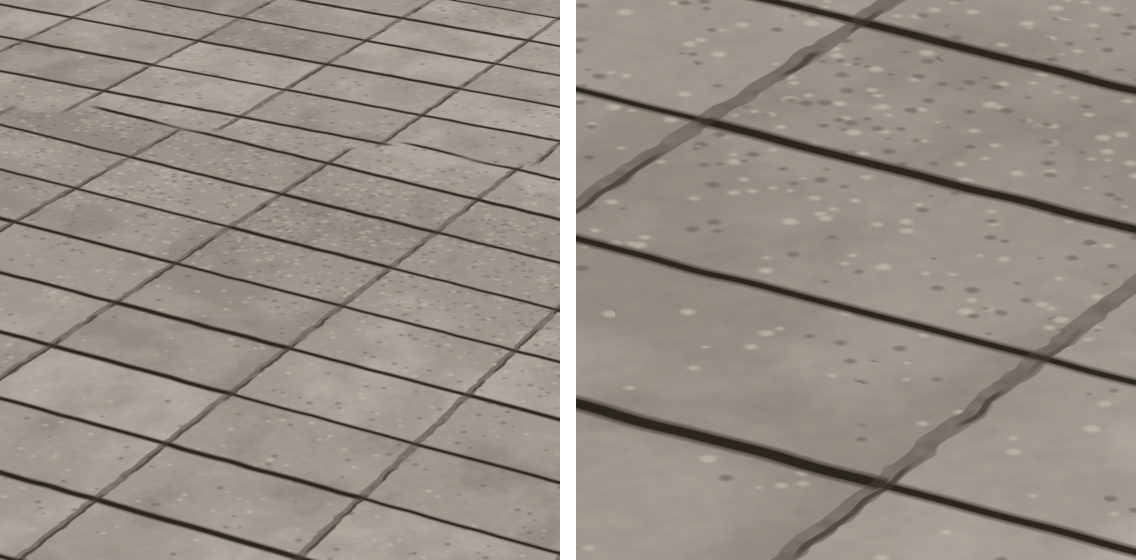
Left: the whole. Right: its middle third, enlarged.
Write a WebGL 2 fragment shader that draws this texture.

```glsl
#version 300 es
precision highp float;
// Concrete pavers receding in perspective: canvas points are projected back onto
// a ground grid, where joints, stains and cellular grit are drawn per block.
// The far strip is the same paving, slightly displaced along a soft seam.

#define STONE vec3(0.63, 0.60, 0.56)
#define PALE vec3(0.69, 0.66, 0.62)
#define DAMP vec3(0.55, 0.52, 0.48)
#define SAND vec3(0.42, 0.38, 0.35)
#define SOIL vec3(0.29, 0.26, 0.23)
#define GAP vec3(0.17, 0.145, 0.125)
#define ROW_JOINT 0.025
#define COLUMN_JOINT 0.020
#define WOBBLE 0.014
#define GRIT_SCALE 17.0

uniform vec2 u_resolution;
out vec4 fragColor;

// Ground axes (column, row, origin) as projected onto the canvas, y downward
const mat3 GROUND_TO_CANVAS = mat3(
    0.319, 0.0742, -0.020,
    0.1283, -0.0527, 0.0467,
    0.4102, 0.7031, 1.0);

float hash(vec2 p) {
    return fract(sin(dot(p, vec2(127.1, 311.7))) * 43758.5);
}

float noise(vec2 p) {
    vec2 i = floor(p), f = fract(p);
    f = f * f * (3.0 - 2.0 * f);
    return mix(mix(hash(i), hash(i + vec2(1, 0)), f.x),
               mix(hash(i + vec2(0, 1)), hash(i + vec2(1, 1)), f.x), f.y);
}

float layeredNoise(vec2 p) {
    float sum = 0.0, weight = 0.5;
    for (int i = 0; i < 4; i++) {
        sum += weight * noise(p);
        p = p * 2.1 + 7.3;
        weight *= 0.5;
    }
    return sum / 0.9375;
}

// Cellular specks: one randomly sized dot in a share of the cells
float specks(vec2 p, float share, float seed) {
    float cover = 0.0;
    vec2 cell = floor(p);
    float soft = 0.10 + fwidth(p.y);
    for (int y = -1; y <= 1; y++)
    for (int x = -1; x <= 1; x++) {
        vec2 c = cell + vec2(x, y);
        vec2 center = c + vec2(hash(c + seed), hash(c + seed + 19.7));
        float radius = mix(0.12, 0.42, hash(c + seed + 41.3));
        float present = step(hash(c + seed + 63.9), share);
        float dist = length((p - center) * vec2(0.8, 1.0));
        cover = max(cover, present * (1.0 - smoothstep(radius - soft, radius + soft, dist)));
    }
    return cover;
}

vec3 paving(vec2 ground) {
    vec2 soft = fwidth(ground) * 0.8;
    vec2 surface = ground * vec2(2.2, 1.0);
    vec2 wavy = ground + WOBBLE * (vec2(noise(surface * 9.0), noise(surface * 4.0 + 31.0)) - 0.5);
    vec2 block = floor(wavy);
    vec2 line = round(wavy);
    vec2 dist = abs(wavy - line);

    // Block faces: individual tone, mottling and a band of damp, gritty rows
    float mottle = layeredNoise(surface * 1.7);
    float rough = exp(-pow((ground.y - 3.8) / 1.7, 2.0)) * smoothstep(0.25, 0.65, mottle + 0.1);
    float tone = hash(block + 5.0) * 0.5 + mottle - 0.75;
    vec3 color = mix(STONE, PALE, smoothstep(0.0, 0.4, tone));
    color = mix(color, DAMP, 0.7 * smoothstep(0.05, 0.4, -tone) + 0.28 * rough);
    color *= 1.0 + 0.07 * (layeredNoise(surface * 15.0) - 0.5);

    // Pale chips and dark pits
    vec2 grit = surface * GRIT_SCALE;
    float wear = 0.012 + 0.11 * rough + 0.02 * hash(block + 11.0);
    color = mix(color, PALE * 1.12, 0.65 * specks(grit, wear, 3.0));
    color = mix(color, SAND, 0.6 * specks(grit * 1.15, wear * 0.8, 57.0));

    // Sandy column joints with crumbled, broken dark edges
    float crumbs = noise(surface * vec2(14.0, 20.0));
    float columnWidth = COLUMN_JOINT * (0.75 + 0.5 * crumbs);
    float column = 1.0 - smoothstep(columnWidth - soft.x, columnWidth + soft.x, dist.x);
    float crack = 1.0 - smoothstep(0.003, 0.006 + soft.x, abs(wavy.x - line.x - 0.010));
    vec3 filling = mix(SAND, DAMP, 0.55 * crumbs);
    filling = mix(filling, SOIL, crack * smoothstep(0.3, 0.65, noise(surface * 5.0 + 17.0)));
    color = mix(color, filling, 0.9 * column);

    // Open row joints: shaded shoulder around a dark gap, varied per block
    float rowWidth = ROW_JOINT * mix(0.72, 1.45, hash(vec2(block.x, line.y)));
    float shoulder = 1.0 - smoothstep(rowWidth - soft.y, rowWidth + 0.018 + soft.y, dist.y);
    float gap = 1.0 - smoothstep(rowWidth * 0.75 - soft.y, rowWidth * 0.75 + soft.y, dist.y);
    color = mix(color, SOIL, 0.72 * shoulder);
    return mix(color, GAP, gap * (1.0 - 0.35 * column));
}

void main() {
    vec2 canvas = gl_FragCoord.xy / u_resolution;
    vec2 down = vec2(canvas.x, 1.0 - canvas.y);
    vec2 shift = vec2(0.018, 0.048 - 0.047 * down.x);
    mat3 canvasToGround = inverse(GROUND_TO_CANVAS);
    vec3 near = canvasToGround * vec3(down, 1.0);
    vec3 far = canvasToGround * vec3(down - shift, 1.0);

    // Join the near field and the displaced far strip
    float seam = 0.18 + 0.118 * down.x + 0.012 * sin(down.x * 23.0);
    float nearShare = smoothstep(-0.006, 0.006, down.y - seam);
    vec3 color = mix(paving(far.xy / far.z), paving(near.xy / near.z), nearShare);
    fragColor = vec4(color, 1.0);
}
```
